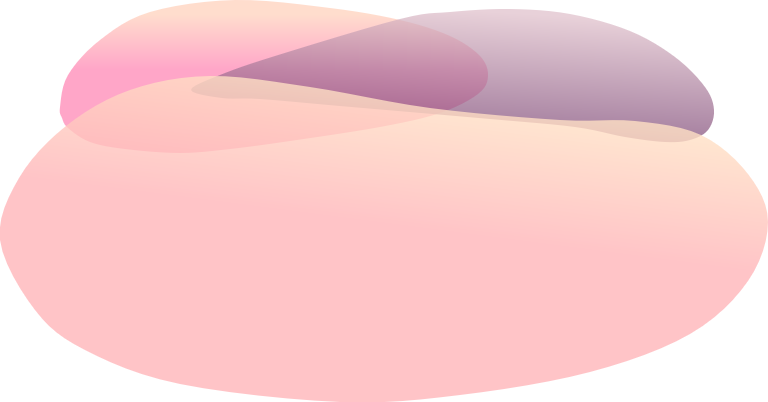
A Shadertoy shader for this background:

```glsl
// Three translucent rounded blobs with soft colour gradients on white.

// Layout grid that spans the canvas; all positions below use it.
const vec2 GRID = vec2(768.0, 402.0);
const int KNOTS = 20;
const int STEPS = 6;

// Colours and opacities
const vec3 PAPER = vec3(1.0);
const vec3 ROSE_TOP = vec3(1.0, 0.865, 0.805);
const vec3 ROSE_LOW = vec3(1.0, 0.65, 0.785);
const vec3 MAUVE_TOP = vec3(0.87, 0.74, 0.785);
const vec3 MAUVE_LOW = vec3(0.47, 0.25, 0.44);
const vec3 PEACH = vec3(1.0, 0.88, 0.77);
const vec3 BLUSH = vec3(1.0, 0.71, 0.725);
const float MAUVE_ALPHA = 0.7;
const float FRONT_ALPHA = 0.8;

// Gradient spans (start, end) and their slants
const vec2 ROSE_SPAN = vec2(387.0, 332.0);
const vec2 MAUVE_SPAN = vec2(419.0, 294.0);
const vec2 FRONT_SPAN = vec2(358.0, 227.0);
const float MAUVE_SLANT = 0.06;
const float FRONT_SLANT = 0.13;

// Curve knots of each closed outline
const vec2 ROSE[KNOTS] = vec2[KNOTS](
    vec2(60, 295), vec2(68, 327), vec2(100, 362), vec2(150, 390),
    vec2(235, 402), vec2(330, 394), vec2(400, 382), vec2(450, 366),
    vec2(480, 346), vec2(488, 326), vec2(478, 308), vec2(440, 289),
    vec2(380, 275), vec2(290, 261), vec2(230, 253), vec2(180, 249),
    vec2(125, 253), vec2(90, 260), vec2(68, 274), vec2(62, 284));

const vec2 MAUVE[KNOTS] = vec2[KNOTS](
    vec2(191, 312), vec2(220, 327), vec2(275, 346), vec2(400, 383),
    vec2(450, 390), vec2(510, 393), vec2(570, 388), vec2(630, 371),
    vec2(675, 345), vec2(705, 315), vec2(714, 292), vec2(708, 272),
    vec2(690, 262), vec2(665, 260), vec2(625, 265), vec2(575, 275),
    vec2(490, 283), vec2(340, 296), vec2(260, 303), vec2(222, 304));

const vec2 FRONT[KNOTS] = vec2[KNOTS](
    vec2(0, 162), vec2(19, 224), vec2(66, 276), vec2(130, 312),
    vec2(210, 326), vec2(310, 315), vec2(430, 294), vec2(560, 282),
    vec2(635, 281), vec2(701, 267), vec2(748, 228), vec2(768, 180),
    vec2(748, 121), vec2(690, 68), vec2(590, 30), vec2(460, 7),
    vec2(340, 0), vec2(180, 18), vec2(85, 52), vec2(35, 92));

// Catmull-Rom point between b and c
vec2 curvePoint(vec2 a, vec2 b, vec2 c, vec2 d, float t) {
    return b + 0.5 * t * (c - a + t * (2.0 * a - 5.0 * b + 4.0 * c - d
             + t * (3.0 * (b - c) + d - a)));
}

// Signed distance to a closed curve, negative inside
float blobDistance(vec2 p, vec2 knots[KNOTS]) {
    float nearest = 1e9;
    float side = 1.0;
    vec2 start = knots[0];
    for (int i = 0; i < KNOTS; i++) {
        vec2 a = knots[(i + KNOTS - 1) % KNOTS];
        vec2 b = knots[i];
        vec2 c = knots[(i + 1) % KNOTS];
        vec2 d = knots[(i + 2) % KNOTS];
        for (int j = 1; j <= STEPS; j++) {
            vec2 end = curvePoint(a, b, c, d, float(j) / float(STEPS));
            vec2 edge = end - start;
            vec2 toP = p - start;
            vec2 gap = toP - edge * clamp(dot(toP, edge) / dot(edge, edge), 0.0, 1.0);
            nearest = min(nearest, dot(gap, gap));
            // Flip sides at each crossing of a horizontal ray
            bool below = start.y <= p.y;
            bool above = end.y > p.y;
            bool leftOf = edge.x * toP.y > edge.y * toP.x;
            if (below == above && below == leftOf) side = -side;
            start = end;
        }
    }
    return side * sqrt(nearest);
}

float coverage(float dist, float pixel) {
    return clamp(0.5 - dist / pixel, 0.0, 1.0);
}

float ramp(vec2 span, float x) {
    return clamp((x - span.x) / (span.y - span.x), 0.0, 1.0);
}

void mainImage(out vec4 fragColor, in vec2 fragCoord) {
    vec2 p = fragCoord / iResolution.xy * GRID;
    float pixel = GRID.x / iResolution.x;

    // Gradient fills
    vec3 rose = mix(ROSE_TOP, ROSE_LOW, ramp(ROSE_SPAN, p.y));
    vec3 mauve = mix(MAUVE_TOP, MAUVE_LOW, ramp(MAUVE_SPAN, p.y + MAUVE_SLANT * p.x));
    vec3 front = mix(PEACH, BLUSH, ramp(FRONT_SPAN, p.y + FRONT_SLANT * p.x));

    // Layers from back to front
    vec3 color = mix(PAPER, rose, coverage(blobDistance(p, ROSE), pixel));
    color = mix(color, mauve, MAUVE_ALPHA * coverage(blobDistance(p, MAUVE), pixel));
    color = mix(color, front, FRONT_ALPHA * coverage(blobDistance(p, FRONT), pixel));
    fragColor = vec4(color, 1.0);
}
```
